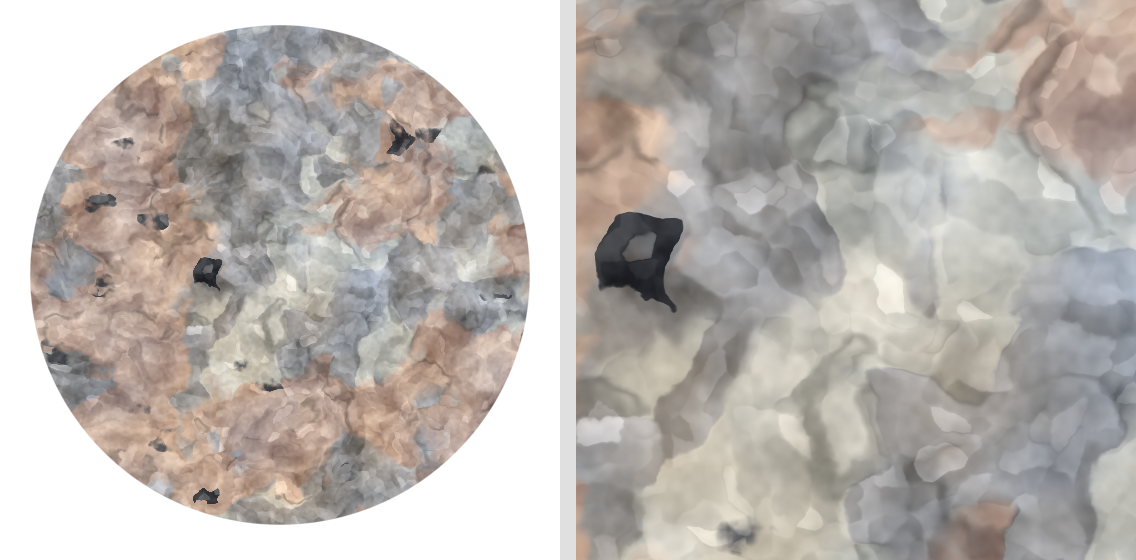
Left, the full canvas; right, a detail of the centre.
Give the GLSL for this texture, as a Shadertoy shader.

```glsl
// Round piece of rough granite: grey quartz, cream and pink feldspar, black mica, on white.

float hash(vec2 p) {
    return fract(sin(dot(p, vec2(127.1, 311.7))) * 43758.5453);
}

// Value noise on a lattice that wraps after `period` cells.
float noise(vec2 p, float period, float seed) {
    vec2 cell = floor(p), f = fract(p);
    f = f * f * (3.0 - 2.0 * f);
    vec2 a = mod(cell, period) + seed * 17.3;
    vec2 b = mod(cell + 1.0, period) + seed * 17.3;
    return mix(mix(hash(a), hash(vec2(b.x, a.y)), f.x),
               mix(hash(vec2(a.x, b.y)), hash(b), f.x), f.y);
}

float fbm(vec2 uv, float period, float seed) {
    float sum = 0.0, weight = 0.5;
    for (int i = 0; i < 5; i++) {
        sum += weight * noise(uv * period, period, seed + float(i));
        period *= 2.0;
        weight *= 0.5;
    }
    return sum / 0.97;
}

// Wrapping crystal cells with soft borders: two random values and a tilt shade.
vec3 facets(vec2 uv, float count) {
    vec2 p = uv * count;
    vec4 sum = vec4(0.0);
    for (int y = -1; y <= 1; y++)
    for (int x = -1; x <= 1; x++) {
        vec2 cell = floor(p) + vec2(x, y);
        vec2 id = mod(cell, count) + count * 3.0;
        vec2 d = cell + 0.1 + 0.8 * vec2(hash(id), hash(id + vec2(37.0, 11.0))) - p;
        float angle = 6.2832 * hash(id + vec2(5.0, 71.0));
        float tilt = dot(d, vec2(cos(angle), sin(angle)));
        float weight = exp(-22.0 * length(d));
        sum += weight * vec4(hash(id + vec2(113.0, 29.0)), hash(id + vec2(59.0, 157.0)), tilt, 1.0);
    }
    return sum.xyz / sum.w;
}

vec3 granite(vec2 uv) {
    // Ragged crystal outlines
    vec2 p = uv + 0.09 * (vec2(fbm(uv, 7.0, 1.0), fbm(uv, 7.0, 9.0)) - 0.5);
    p += 0.022 * (vec2(fbm(uv, 32.0, 3.0), fbm(uv, 32.0, 6.0)) - 0.5);
    vec3 big = facets(p, 10.0);
    vec3 mid = facets(p, 25.0);
    vec3 small = facets(p, 62.0);
    float rough = fbm(uv, 28.0, 21.0) - 0.5;
    float streak = noise(vec2(16.0 * p.x, 64.0 * p.y - 32.0 * p.x), 16.0, 4.0) - 0.5;

    // Brightness of the broken faces
    float tone = 0.55 + 0.3 * (big.x - 0.5) + 0.4 * (mid.x - 0.5) + 0.32 * (small.x - 0.5);
    tone += 0.25 * big.z + 0.3 * mid.z + 0.15 * small.z + 0.75 * rough;

    // Minerals
    vec3 quartz = mix(vec3(0.43, 0.42, 0.41), vec3(0.76, 0.76, 0.77), tone);
    vec3 cream = mix(vec3(0.62, 0.62, 0.59), vec3(0.89, 0.88, 0.84), tone);
    vec3 pink = mix(vec3(0.57, 0.45, 0.40), vec3(0.87, 0.76, 0.68), tone + 0.4 * streak);
    float creamField = fbm(p, 5.0, 31.0) + 0.3 * (big.y - 0.5) + 0.22 * (mid.y - 0.5);
    float pinkField = fbm(p, 4.0, 43.0) + 0.25 * (big.x - 0.5) + 0.1 * (mid.y - 0.5);
    vec3 color = mix(quartz, cream, smoothstep(0.45, 0.53, creamField));
    color = mix(color, pink, 0.9 * smoothstep(0.55, 0.63, pinkField));

    // Peach and greenish stains
    float stain = fbm(uv, 9.0, 53.0) - 0.5;
    color += stain * vec3(0.13, 0.03, -0.10);

    // Shaded crevices and pale ridges
    float crevice = abs(fbm(p, 6.0, 61.0) - 0.5);
    color *= 1.0 - 0.22 * smoothstep(0.035, 0.0, crevice) * smoothstep(0.35, 0.6, mid.y);
    color += 0.08 * smoothstep(0.86, 0.95, small.y);

    // Clustered black mica with a few glints
    vec3 flake = facets(p + 0.37, 21.0);
    float mica = flake.x + 0.5 * (fbm(uv, 8.0, 71.0) - 0.5) + 0.25 * rough;
    mica = smoothstep(0.93, 0.99, mica) * smoothstep(0.1, 0.25, small.y);
    vec3 black = vec3(0.17, 0.18, 0.20) + 0.22 * small.x * small.x + 0.3 * rough;
    color = mix(color, black, 0.92 * mica);

    // Fine grain
    return color + 0.05 * (noise(uv * 170.0, 170.0, 83.0) - 0.5);
}

void mainImage(out vec4 fragColor, in vec2 fragCoord) {
    vec2 uv = fragCoord / iResolution.xy;
    float disc = smoothstep(0.4475, 0.4445, length(uv - vec2(0.5, 0.509)));
    fragColor = vec4(mix(vec3(1.0), clamp(granite(uv), 0.0, 1.0), disc), 1.0);
}
```
